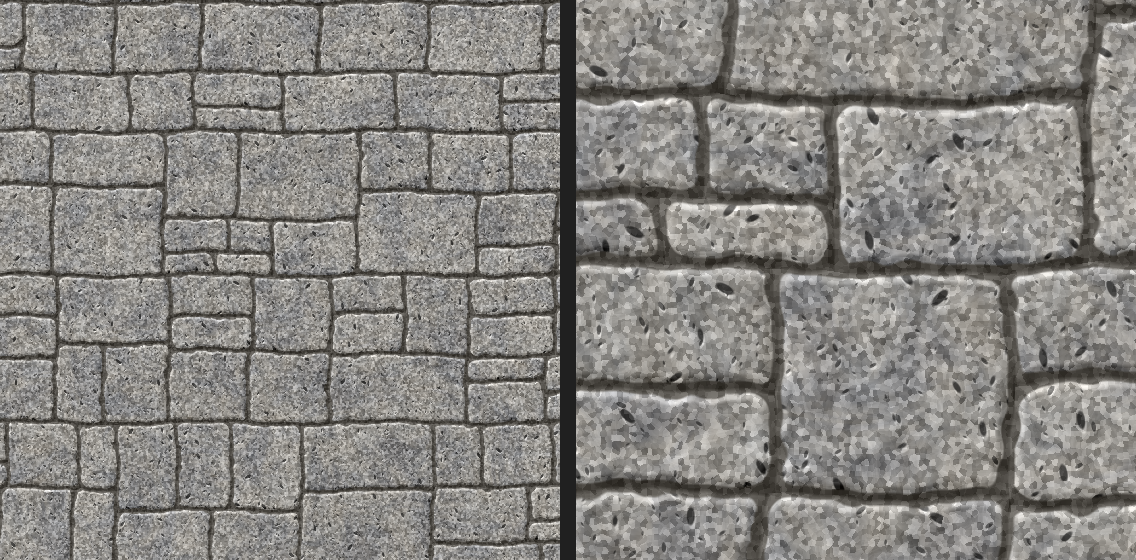
Left, the full canvas; right, a detail of the centre.
Reproduce this texture procedurally as a three.js fragment shader.

```glsl
varying vec2 vUv;

float hash(vec2 p) {
  vec3 q = fract(p.xyx * vec3(0.1031, 0.1030, 0.0973));
  q += dot(q, q.yzx + 33.33);
  return fract((q.x + q.y) * q.z);
}

// Cellular noise: offset from the nearest point, and that cell's random value
vec3 cells(vec2 p) {
  vec2 base = floor(p);
  vec3 nearest = vec3(9.0);
  for (int y = -1; y <= 1; y++) {
    for (int x = -1; x <= 1; x++) {
      vec2 cell = base + vec2(float(x), float(y));
      vec2 point = cell + 0.1 + 0.8 * vec2(hash(cell + 17.3), hash(cell + 71.9));
      vec2 v = p - point;
      if (dot(v, v) < dot(nearest.xy, nearest.xy)) nearest = vec3(v, hash(cell + 41.7));
    }
  }
  return nearest;
}

// Layered sines, each layer bent by the previous one
float mottle(vec2 p) {
  float sum = 0.0, amplitude = 0.5;
  for (int i = 0; i < 6; i++) {
    p = mat2(0.8, 0.6, -0.6, 0.8) * p * 1.65 + 1.7;
    p += 0.8 * sin(p.yx * 0.7 + sum * 2.0);
    sum += amplitude * sin(p.x) * sin(p.y + 1.3);
    amplitude *= 0.78;
  }
  return sum;
}

// Horizontal courses, as lower and upper edge
vec2 course(float y) {
  if (y < 0.245) return vec2(-0.04, 0.245);
  if (y < 0.508) return vec2(0.245, 0.508);
  if (y < 0.765) return vec2(0.508, 0.765);
  if (y < 0.87) return vec2(0.765, 0.87);
  if (y < 0.995) return vec2(0.87, 0.995);
  return vec2(0.995, 1.1);
}

// Signed distance to the stone around p; each course is split into blocks
float stoneDistance(vec2 p, out float id) {
  vec3 chip = cells(p * 48.0);
  p += 0.0030 * sin(p.yx * vec2(23.0, 19.0) + vec2(1.0, 4.0));
  p += 0.0012 * sin(p.yx * vec2(71.0, 63.0) + 3.0 * sin(p * 17.0));
  p += 0.0005 * sin(p.yx * 230.0 + 4.0 * sin(p * 43.0));

  vec2 rows = course(p.y);
  vec2 lo = vec2(-0.08 - 0.25 * hash(rows * 130.0), rows.x);
  vec2 hi = vec2(1.12, rows.y);
  for (int i = 0; i < 10; i++) {
    vec2 size = hi - lo;
    float h = hash(lo * 371.0 + hi * 917.0);
    bool wide = size.x > 0.48 || (size.y < 0.17 && size.x > min(mix(0.17, 0.27, h), 4.0 * size.y));
    bool tall = size.y > 0.17 || (size.y > 0.095 && size.x > 0.1 && h < 0.3);
    if (!wide && !tall) break;
    float t = mix(0.35, 0.65, hash(hi * 533.0 + lo * 179.0));
    vec2 cut = mix(lo, hi, t);
    if (wide) {
      if (p.x < cut.x) hi.x = cut.x; else lo.x = cut.x;
    } else {
      if (p.y < cut.y) hi.y = cut.y; else lo.y = cut.y;
    }
  }
  id = hash(lo * 613.0 + hi * 251.0);
  float corner = mix(0.005, 0.013, id);
  vec2 q = abs(p - 0.5 * (lo + hi)) - 0.5 * (hi - lo) + 0.0034 + corner;
  float d = length(max(q, 0.0)) + min(max(q.x, q.y), 0.0) - corner;
  return d + 0.004 * chip.z * chip.z * smoothstep(0.6, 0.1, length(chip.xy));
}

// Short slanted pits: x is the dark hollow, y its lit lower lip
vec2 pits(vec2 p, float chance) {
  vec3 c = cells(p);
  float present = step(c.z, chance);
  float age = c.z / chance;
  float angle = 0.4 + 2.4 * fract(age * 7.3);
  mat2 turn = mat2(cos(angle), -sin(angle), sin(angle), cos(angle));
  float radius = mix(0.12, 0.36, age * age);
  float hollow = length(turn * c.xy * vec2(1.0, 2.3)) - radius;
  float lip = length(turn * (c.xy + vec2(-0.06, 0.16)) * vec2(1.0, 2.3)) - radius;
  return present * smoothstep(0.07, -0.07, vec2(hollow, lip));
}

void main() {
  vec2 p = vUv;
  float id, otherId;
  float d = stoneDistance(p, id);
  float slope = (stoneDistance(p + vec2(-0.0012, 0.0026), otherId) - d) / 0.0029;
  slope = clamp(slope, -1.0, 1.0);

  // Speckled stone face with faint cool and warm patches
  float grain = 0.7 * cells(p * 290.0).z + 0.3 * cells(p * 175.0 + 9.0).z - 0.5;
  float patches = mottle(p * 15.0 + id * 40.0);
  float fine = mottle(p * 75.0 + 5.0);
  vec3 stone = mix(vec3(0.515, 0.513, 0.515), vec3(0.605, 0.594, 0.573), smoothstep(-0.8, 0.4, patches));
  stone += 0.03 * (id - 0.5) + 0.39 * grain + 0.07 * fine;
  stone += vec3(0.008, 0.0, -0.01) * mottle(p * 30.0 + 21.0);

  // Weathering pits at two sizes
  vec2 pit = pits(p * 58.0, 0.2) + 0.8 * pits(p * 105.0 + 13.0, 0.2);
  stone += 0.16 * max(pit.y - pit.x, 0.0);
  stone *= 1.0 - 0.58 * min(pit.x, 1.0);

  // Narrow bevel lit from the upper left
  float rim = smoothstep(-0.0055, -0.002, d);
  stone += rim * (0.2 * max(slope, 0.0) + 0.17 * min(slope, 0.0));

  // Joints, shaded below each stone
  vec3 mortar = vec3(0.325, 0.312, 0.29) + 0.09 * slope + 0.2 * grain;
  vec3 color = mix(mortar, stone, smoothstep(0.0009, -0.0009, d));
  gl_FragColor = vec4(clamp(color, 0.0, 1.0), 1.0);
}
```
